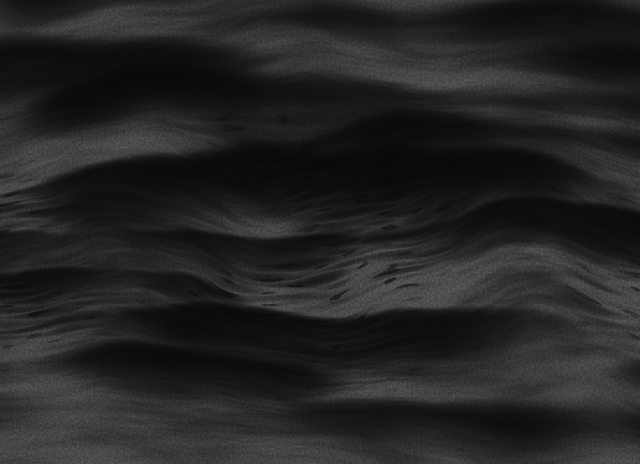
A WebGL 1 fragment shader for this texture:

```glsl
precision highp float;
// Dark, rolling sea at dusk: long swells, streaked water, fine ripples in a band of focus.

uniform vec2 u_resolution;

const vec3 SHADOW = vec3(0.036, 0.036, 0.038);
const vec3 HIGHLIGHT = vec3(0.315, 0.315, 0.325);
const float BLUE_TINT = 0.02;       // extra blue in the middle tones
const float SURFACE_LIGHT = 0.78;   // tone of flat water
const float FACE_DENSITY = 3.0;     // darkness of the wave faces
const int SWELLS = 11;
const float SWELL_HEIGHT = 0.12;
const float RIM_LIGHT = 0.24;
const int STREAK_OCTAVES = 5;
const float STREAK_CONTRAST = 1.65;
const float RIPPLE_CONTRAST = 0.8;
const float GLINT_LIGHT = 0.16;
const float FLECK_DENSITY = 1.0;
const float FOCUS_HEIGHT = 0.46;
const float FOCUS_RANGE = 0.27;
const float GRAIN_SCALE = 200.0;
const float GRAIN_CONTRAST = 0.3;

float hash(vec2 p) {
  vec3 q = fract(vec3(p.xyx) * 0.1031);
  q += dot(q, q.yzx + 33.33);
  return fract((q.x + q.y) * q.z);
}

float gradientDot(vec2 cell, vec2 offset) {
  float angle = 6.28318 * hash(cell);
  return dot(vec2(cos(angle), sin(angle)), offset);
}

float gradientNoise(vec2 p) {
  vec2 i = floor(p);
  vec2 f = p - i;
  vec2 u = f * f * f * (f * (f * 6.0 - 15.0) + 10.0);
  vec2 e = vec2(1.0, 0.0);
  float low = mix(gradientDot(i, f), gradientDot(i + e.xy, f - e.xy), u.x);
  float high = mix(gradientDot(i + e.yx, f - e.yx), gradientDot(i + e.xx, f - e.xx), u.x);
  return mix(low, high, u.y);
}

// Bends the level lines so that streaks sweep up and down the waves.
vec2 flow(vec2 p) {
  float bend = 0.17 * gradientNoise(p * vec2(1.9, 1.6) + 11.3);
  bend += 0.03 * gradientNoise(p * vec2(5.0, 5.5) + 27.1);
  return vec2(p.x, p.y + bend);
}

// Long streaks along the flow; small octaves fade away from the focus.
float streaks(vec2 p, float focus) {
  float sum = 0.0;
  float amplitude = 0.5;
  vec2 scale = vec2(1.7, 9.0);
  for (int i = 0; i < STREAK_OCTAVES; i++) {
    sum += amplitude * gradientNoise(p * scale + float(i) * 17.7);
    amplitude *= mix(0.6, 0.8, focus);
    scale *= vec2(1.85, 2.0);
  }
  return sum;
}

// Returns (shade of the wave faces, light on their crests).
vec2 swells(vec2 p, float focus) {
  vec2 result = vec2(0.0);
  float softness = mix(0.022, 0.005, focus);
  for (int i = 0; i < SWELLS; i++) {
    float row = float(i);
    float level = 1.05 - row / float(SWELLS);
    float lift = gradientNoise(vec2(p.x * 1.15 + row * 7.37, row * 3.61 + 0.4));
    float chop = gradientNoise(vec2(p.x * 3.7 + row * 5.13, row * 2.47 + 0.7));
    float ruffle = gradientNoise(vec2(p.x * 12.0 + row * 9.1, row + 0.3));
    float crest = level + SWELL_HEIGHT * (lift + 0.25 * chop + 0.05 * focus * ruffle);
    float steep = smoothstep(-0.26, 0.36, lift + 0.35 * chop);
    float below = crest - p.y;
    float depth = 0.035 + 0.075 * steep;
    float fall = max(below, 0.0) / depth;
    float face = smoothstep(-softness, softness * 1.8, below) * exp(-fall * fall);
    float offset = (below + softness * 0.4) / (softness * 0.9);
    result.x += steep * face;
    result.y += steep * focus * exp(-offset * offset) * (0.6 + ruffle);
  }
  return result;
}

void main() {
  vec2 p = gl_FragCoord.xy / u_resolution.y;
  float away = (p.y - FOCUS_HEIGHT) / FOCUS_RANGE;
  float focus = exp(-away * away);
  vec2 water = flow(p);

  // Swells and streaks
  vec2 swell = swells(mix(p, water, 0.5), focus);
  float exposure = STREAK_CONTRAST * streaks(water, focus) - FACE_DENSITY * swell.x;

  // Ripples and thin glassy flecks gather in patches
  float patches = smoothstep(-0.2, 0.3, gradientNoise(p * vec2(2.2, 5.0) + 41.9));
  float ridge = 1.0 - 2.4 * abs(gradientNoise(water * vec2(5.5, 58.0) + 5.7));
  exposure += RIPPLE_CONTRAST * focus * patches * (ridge - 0.5);
  float fleck = smoothstep(0.28, 0.42, gradientNoise(water * vec2(17.0, 88.0) + 63.2));
  exposure -= FLECK_DENSITY * focus * patches * fleck;

  // Tone, crest light, glints and grain
  float tone = SURFACE_LIGHT * exp(exposure);
  float sheen = 0.25 + 0.75 * min(tone, 1.0);
  tone += RIM_LIGHT * swell.y * sheen;
  tone += GLINT_LIGHT * focus * patches * pow(max(ridge, 0.0), 4.0) * sheen;
  tone = tone < 0.65 ? tone : 0.65 + 0.38 * (1.0 - exp((0.65 - tone) / 0.38));
  tone *= 1.0 + GRAIN_CONTRAST * gradientNoise(p * GRAIN_SCALE);

  vec3 color = mix(SHADOW, HIGHLIGHT, tone);
  color.b += BLUE_TINT * tone * max(1.0 - tone, 0.0);
  gl_FragColor = vec4(color, 1.0);
}
```
